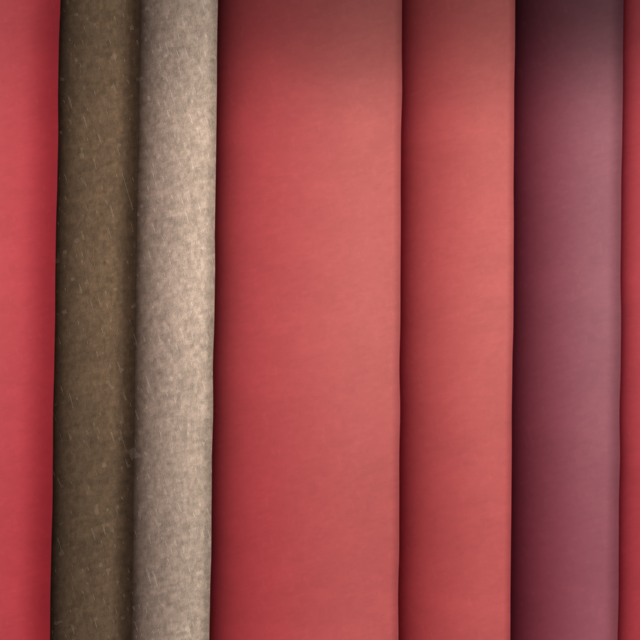
Reproduce this texture procedurally as a WebGL 2 fragment shader.

```glsl
#version 300 es
precision highp float;
// Hanging folds of felt and dyed cloth in seven upright panels.
// Each panel overlaps the last along a leaning seam, shaded by a shadow
// falloff, a rounded far edge, a soft light band and woven fibre noise.

uniform vec2 u_resolution;
out vec4 fragColor;

const int PANELS = 7;
const float EDGE_SOFTNESS = 0.0016;
const float SEAM_WOBBLE = 0.0018;
const float CLOTH_GRAIN = 0.055;
const float FELT_GRAIN = 0.30;
const float LIGHT_HEIGHT = 0.60;

// Seam position at the bottom and at the top of the canvas
const vec2 SEAM[8] = vec2[8](
    vec2(-0.06, -0.06), vec2(0.078, 0.094), vec2(0.204, 0.219), vec2(0.328, 0.341),
    vec2(0.622, 0.629), vec2(0.798, 0.805), vec2(0.966, 0.974), vec2(1.10, 1.10));

// Colours in the crease, on the near side and on the far side
const vec3 CREASE[7] = vec3[7](
    vec3(0.50, 0.12, 0.15), vec3(0.10, 0.06, 0.04), vec3(0.20, 0.15, 0.12),
    vec3(0.22, 0.04, 0.05), vec3(0.28, 0.04, 0.06), vec3(0.20, 0.04, 0.07),
    vec3(0.33, 0.06, 0.09));
const vec3 NEAR[7] = vec3[7](
    vec3(0.76, 0.33, 0.34), vec3(0.39, 0.31, 0.24), vec3(0.57, 0.48, 0.43),
    vec3(0.71, 0.28, 0.29), vec3(0.69, 0.29, 0.29), vec3(0.51, 0.24, 0.28),
    vec3(0.72, 0.29, 0.31));
const vec3 FAR[7] = vec3[7](
    vec3(0.74, 0.28, 0.30), vec3(0.44, 0.35, 0.27), vec3(0.78, 0.68, 0.60),
    vec3(0.78, 0.41, 0.39), vec3(0.79, 0.41, 0.39), vec3(0.64, 0.40, 0.43),
    vec3(0.74, 0.31, 0.33));

// Crease width, far edge width, far edge darkness, darkness at the top
const vec4 FOLD[7] = vec4[7](
    vec4(0.01, 0.42, 0.75, 0.12), vec4(0.15, 0.30, 0.65, 0.10),
    vec4(0.13, 0.16, 0.28, 0.18), vec4(0.085, 0.05, 0.20, 0.34),
    vec4(0.13, 0.07, 0.22, 0.30), vec4(0.17, 0.14, 0.28, 0.48),
    vec4(0.10, 0.10, 0.00, 0.30));

float hash(vec2 p) {
    vec3 q = fract(vec3(p.xyx) * 0.1031);
    q += dot(q, q.yzx + 33.33);
    return fract((q.x + q.y) * q.z);
}

float noise(vec2 p) {
    vec2 i = floor(p), f = fract(p);
    f = f * f * (3.0 - 2.0 * f);
    return mix(mix(hash(i), hash(i + vec2(1, 0)), f.x),
               mix(hash(i + vec2(0, 1)), hash(i + vec2(1, 1)), f.x), f.y);
}

// Centred sum of octaves, roughly -0.5 to 0.5
float fbm(vec2 p) {
    float sum = 0.0, amp = 0.5;
    for (int i = 0; i < 4; i++) {
        sum += amp * (noise(p) - 0.5);
        p = mat2(1.6, 1.2, -1.2, 1.6) * p + 7.3;
        amp *= 0.6;
    }
    return sum;
}

float seamX(int i, float y) {
    float wobble = noise(vec2(y * 14.0, float(i) * 9.0)) - 0.5;
    return mix(SEAM[i].x, SEAM[i].y, y) + SEAM_WOBBLE * wobble;
}

vec3 panelColor(int i, vec2 p, float left, float right) {
    float u = clamp((p.x - left) / (right - left), 0.0, 1.0);
    bool felt = i == 1 || i == 2;
    vec4 fold = FOLD[i];

    // Light across the fold
    vec3 col = mix(NEAR[i], FAR[i], smoothstep(0.05, 0.9, u));
    float farShade = fold.z * smoothstep(1.0 - fold.y, 1.0, u);
    col = mix(col, CREASE[i], farShade);
    col = mix(col, CREASE[i], exp(-u / fold.x));

    // Light down the fold: a pale band, richer dye below, shade above
    float band = exp(-pow((p.y - LIGHT_HEIGHT) / 0.30, 2.0));
    col *= 0.97 + 0.07 * band;
    float low = 1.0 - smoothstep(0.05, 0.55, p.y);
    col *= mix(vec3(1.0), felt ? vec3(0.91) : vec3(0.97, 0.87, 0.90), low);
    col *= 1.0 - fold.w * smoothstep(0.78, 1.02, p.y);

    // Broad mottling, slanted weave and fine fibres
    vec2 slant = vec2(p.x + 0.3 * p.y, p.y - 0.3 * p.x);
    float mottle = fbm(p * vec2(14.0, 20.0) + float(i) * 5.0);
    float weave = fbm(slant * vec2(75.0, 170.0));
    float fibre = fbm(p * vec2(190.0, 105.0) + 31.0);
    float grain = felt ? FELT_GRAIN * (fibre + 0.6 * weave)
                       : CLOTH_GRAIN * (weave + 0.5 * fibre);
    col *= 1.0 + grain + 0.07 * mottle;

    // Sparse pale hairs on the felt
    float hair = smoothstep(0.80, 0.95, noise(slant * vec2(210.0, 85.0)));
    return col + (felt ? 0.06 * hair : 0.008 * hair);
}

void main() {
    vec2 p = gl_FragCoord.xy / u_resolution;
    float soft = max(EDGE_SOFTNESS, 0.75 / u_resolution.x);
    vec3 col = CREASE[0];

    // Lay each panel over the one to its left
    for (int i = 0; i < PANELS; i++) {
        float left = seamX(i, p.y), right = seamX(i + 1, p.y);
        float cover = smoothstep(-soft, soft, p.x - left);
        col = mix(col, panelColor(i, p, left, right), cover);
    }
    fragColor = vec4(clamp(col, 0.0, 1.0), 1.0);
}
```
